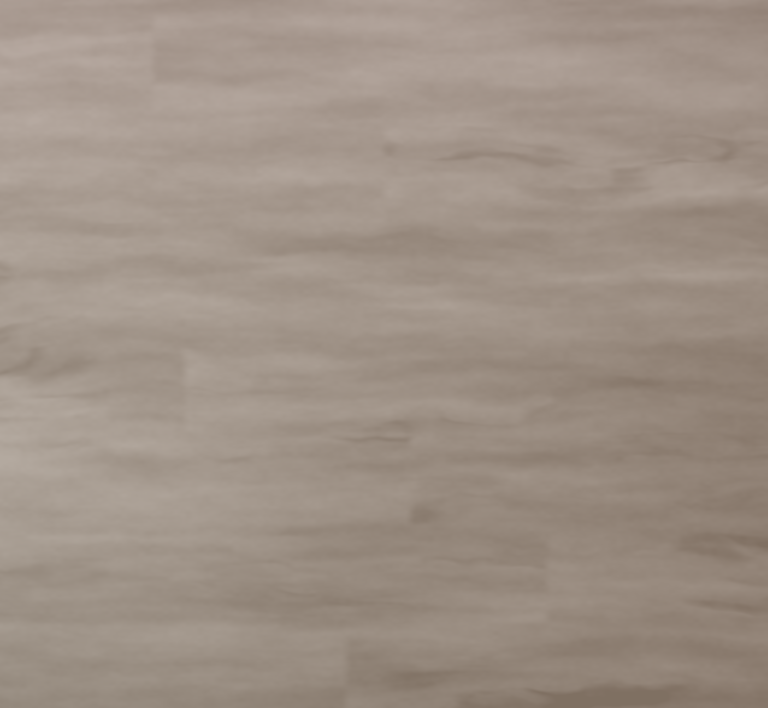
Reproduce this texture procedurally as a Shadertoy shader.

```glsl
float hash(vec2 p) {
    return fract(sin(dot(p, vec2(127.1, 311.7))) * 43758.5);
}

float noise(vec2 p) {
    vec2 cell = floor(p), f = fract(p);
    f = f * f * f * (f * (f * 6.0 - 15.0) + 10.0);
    return mix(mix(hash(cell), hash(cell + vec2(1, 0)), f.x),
               mix(hash(cell + vec2(0, 1)), hash(cell + vec2(1, 1)), f.x), f.y);
}

float fbm(vec2 p) {
    float sum = 0.0, weight = 0.5;
    for (int i = 0; i < 4; i++) {
        sum += weight * noise(p);
        p = p * vec2(2.1, 1.7) + 17.3;
        weight *= 0.5;
    }
    return sum / 0.9375;
}

// Grain of one plank: streaks, short fibres and sparse figured veins
float grain(vec2 p, float seed) {
    p += seed * vec2(7.3, 13.1);
    p.y += 0.03 * (fbm(p * vec2(5.0, 9.0)) - 0.5);
    float streaks = fbm(p * vec2(2.8, 28.0)) - 0.5;
    float fibres = fbm(p * vec2(9.0, 62.0) + 31.0) - 0.5;
    float figured = smoothstep(0.5, 0.85, noise(p * vec2(2.0, 9.0) + 41.0));
    float wave = 0.02 * noise(p * vec2(13.0, 16.0));
    float vein = 1.0 - abs(2.0 * fbm((p + vec2(0.0, wave)) * vec2(4.0, 24.0) + 9.0) - 1.0);
    float veins = smoothstep(0.72, 1.0, vein) * smoothstep(0.35, 0.7, noise(p * vec2(9.0, 30.0)));
    return 0.7 * streaks + 0.24 * fibres - 0.38 * figured * veins + 0.04 * (hash(vec2(seed, 5.0)) - 0.5);
}

// One row of planks, blended across the nearest end joint
float plankRow(vec2 p, float row) {
    float u = p.x / 1.5 + hash(vec2(row, 8.0));
    float joint = floor(u + 0.5);
    float seed = joint + row * 3.7;
    return mix(grain(p, seed - 1.0), grain(p, seed), smoothstep(-0.006, 0.006, u - joint));
}

void mainImage(out vec4 fragColor, in vec2 fragCoord) {
    vec2 uv = fragCoord / iResolution.xy;
    vec2 p = fragCoord / iResolution.y;

    // Rows with soft long seams
    float v = p.y * 6.9 + 0.25;
    float seam = floor(v + 0.5);
    float tone = mix(plankRow(p, seam - 1.0), plankRow(p, seam), smoothstep(-0.12, 0.12, v - seam));

    // Broad bands and cloudy patches running over all planks
    vec2 q = p + vec2(0.0, 0.03 * (noise(p * vec2(2.5, 5.0)) - 0.5));
    tone += 0.38 * (noise(q * vec2(1.2, 12.0) + 23.0) - 0.5);
    tone += 0.14 * (fbm(p * vec2(6.0, 13.0)) - 0.5);

    // Fine mottling of the surface
    tone += 0.13 * (fbm(p * vec2(38.0, 70.0)) - 0.5);
    tone += 0.06 * (noise(p * vec2(120.0, 170.0)) - 0.5);

    // Light falls from the upper left
    tone += 0.62 + 0.62 * (0.5 - uv.x) + 0.40 * (uv.y - 0.5);
    tone -= 0.13 * smoothstep(0.3, 0.0, uv.y);
    tone = clamp(tone, -0.35, 1.15);

    vec3 color = mix(vec3(0.55, 0.49, 0.44), vec3(0.69, 0.64, 0.60), tone);

    // Cooler green-grey at lower left, slightly rosy at the top
    color += vec3(-0.010, 0.004, 0.004) * (1.0 - uv.x) * (1.0 - uv.y);
    color += vec3(0.004, -0.001, 0.005) * smoothstep(0.6, 1.0, uv.y);

    fragColor = vec4(color, 1.0);
}
```
